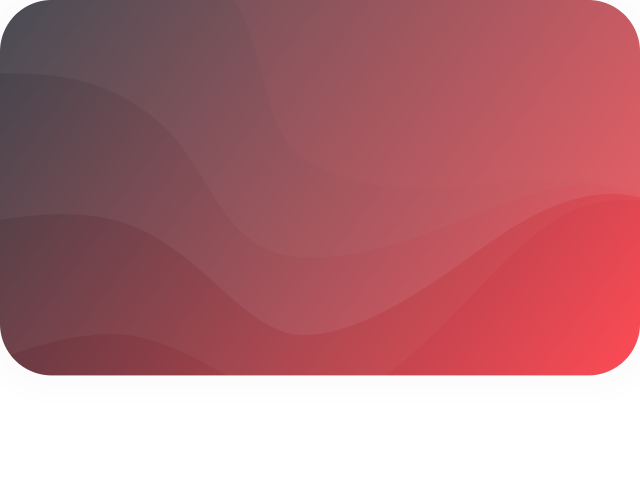
Reproduce this background procedurally as a Shadertoy shader.

```glsl
// A rounded card on white, filled with flowing wave bands.
// Each wave edge is a Hermite spline y(x); each band has its own
// dark-to-red tint along one shared diagonal gradient.

const float CANVAS_WIDTH = 7.68;        // design units across the canvas
const vec2 CARD_SIZE = vec2(7.68, 4.505);
const float CARD_RADIUS = 0.62;
const float GRADIENT_TILT = 0.75;       // weight of y against x
const float SHADOW_STRENGTH = 0.012;
const float SHADOW_REACH = 0.45;
const vec3 PAPER = vec3(1.0);

const int BANDS = 5;
const int KNOTS = 8;

// Band tints at both ends of the gradient, top band first
const vec3 DARK[BANDS] = vec3[BANDS](
    vec3(0.315, 0.305, 0.335), vec3(0.28, 0.295, 0.325),
    vec3(0.24, 0.265, 0.295), vec3(0.20, 0.24, 0.27),
    vec3(0.16, 0.20, 0.23));
const vec3 BRIGHT[BANDS] = vec3[BANDS](
    vec3(0.98, 0.38, 0.41), vec3(0.98, 0.38, 0.41),
    vec3(1.00, 0.37, 0.405), vec3(1.00, 0.31, 0.345),
    vec3(1.00, 0.295, 0.335));

// Wave knots: x, y down from the top, slope
const vec3 WAVE_A[KNOTS] = vec3[KNOTS](
    vec3(2.81, 0.0, 1.5), vec3(3.0, 0.4, 2.7),
    vec3(3.2, 1.1, 3.8), vec3(3.45, 1.7, 1.3),
    vec3(3.85, 2.02, 0.5), vec3(5.2, 2.25, 0.0),
    vec3(6.75, 2.15, 0.0), vec3(7.68, 2.29, 0.28));
const vec3 WAVE_B[KNOTS] = vec3[KNOTS](
    vec3(0.0, 0.88, 0.0), vec3(2.0, 1.55, 0.95),
    vec3(2.56, 2.35, 1.6), vec3(3.0, 2.87, 0.75),
    vec3(3.72, 3.09, 0.0), vec3(5.12, 2.80, -0.36),
    vec3(6.95, 2.22, -0.07), vec3(7.68, 2.34, 0.3));
const vec3 WAVE_C[KNOTS] = vec3[KNOTS](
    vec3(0.0, 2.64, -0.16), vec3(0.75, 2.57, 0.0),
    vec3(1.8, 2.81, 0.55), vec3(2.56, 3.38, 0.93),
    vec3(3.63, 4.02, 0.0), vec3(5.12, 3.44, -0.63),
    vec3(6.2, 2.70, -0.6), vec3(7.68, 2.37, 0.25));
const vec3 WAVE_D[KNOTS] = vec3[KNOTS](
    vec3(0.0, 4.31, -0.4), vec3(1.35, 4.01, 0.0),
    vec3(2.71, 4.50, 0.58), vec3(3.65, 4.95, 0.0),
    vec3(4.64, 4.50, -0.78), vec3(5.8, 3.40, -1.05),
    vec3(6.6, 2.68, -0.7), vec3(7.5, 2.40, 0.0));

// Spline height at x, with a straight run before the first knot
float waveHeight(vec3 knots[KNOTS], float x) {
    float y = knots[0].y + knots[0].z * (x - knots[0].x);
    for (int i = 0; i < KNOTS - 1; i++) {
        vec3 a = knots[i], b = knots[i + 1];
        if (x >= a.x) {
            float span = b.x - a.x;
            float u = min((x - a.x) / span, 1.0);
            float v = 1.0 - u;
            y = mix(a.y, b.y, u * u * (3.0 - 2.0 * u))
              + span * u * v * (a.z * v - b.z * u);
        }
    }
    return y;
}

// Smooth coverage of the area below a wave
float belowWave(vec3 knots[KNOTS], vec2 p) {
    float d = p.y - waveHeight(knots, p.x);
    return clamp(d / fwidth(d) + 0.5, 0.0, 1.0);
}

float roundedBox(vec2 p, vec2 halfSize, float radius) {
    vec2 q = abs(p) - halfSize + radius;
    return length(max(q, 0.0)) + min(max(q.x, q.y), 0.0) - radius;
}

vec3 bandColor(int band, float t) {
    return mix(DARK[band], BRIGHT[band], t);
}

void mainImage(out vec4 fragColor, in vec2 fragCoord) {
    float pixel = CANVAS_WIDTH / iResolution.x;
    vec2 p = vec2(fragCoord.x, iResolution.y - fragCoord.y) * pixel;

    // Wave bands, painted from top to bottom
    vec2 axis = vec2(1.0, GRADIENT_TILT);
    float t = dot(p, axis) / dot(CARD_SIZE, axis);
    vec3 card = bandColor(0, t);
    card = mix(card, bandColor(1, t), belowWave(WAVE_A, p));
    card = mix(card, bandColor(2, t), belowWave(WAVE_B, p));
    card = mix(card, bandColor(3, t), belowWave(WAVE_C, p));
    card = mix(card, bandColor(4, t), belowWave(WAVE_D, p));

    // Card outline over a very faint shadow
    vec2 halfSize = 0.5 * CARD_SIZE;
    float d = roundedBox(p - halfSize, halfSize, CARD_RADIUS);
    float shadow = SHADOW_STRENGTH * (1.0 - smoothstep(0.0, SHADOW_REACH, d));
    float coverage = clamp(0.5 - d / pixel, 0.0, 1.0);
    fragColor = vec4(mix(PAPER - shadow, card, coverage), 1.0);
}
```
